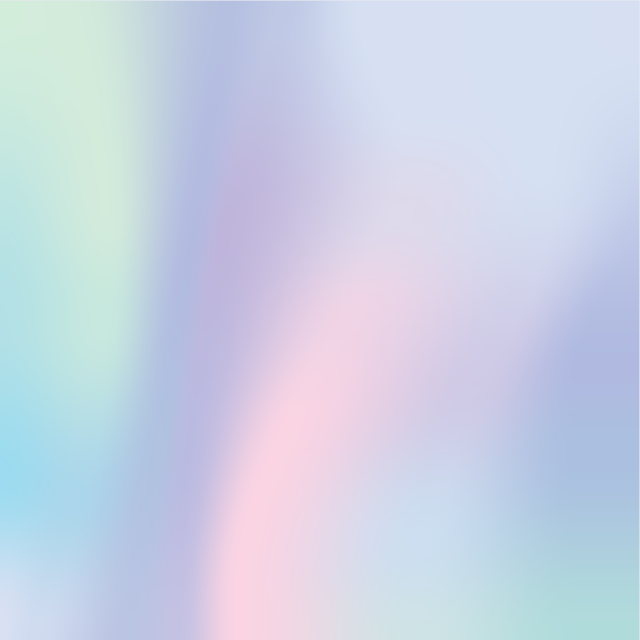
Give the GLSL for this background, as a WebGL 2 fragment shader.

```glsl
#version 300 es
precision highp float;

uniform vec2 u_resolution;
out vec4 outColor;

// Smooth vertical gradient through four colours at the given heights
vec3 ramp(float y, vec4 stops, vec3 a, vec3 b, vec3 c, vec3 d) {
    vec3 color = mix(a, b, smoothstep(stops.x, stops.y, y));
    color = mix(color, c, smoothstep(stops.y, stops.z, y));
    return mix(color, d, smoothstep(stops.z, stops.w, y));
}

void main() {
    vec2 uv = gl_FragCoord.xy / u_resolution;
    float x = uv.x;
    float y = uv.y;

    // Curved spines of the colour bands, from left to right
    float mintX = 0.17 - 0.35 * (y - 0.6) * (y - 0.6);
    float periwinkleX = 0.2 + 0.16 * y;
    float violetX = 0.28 + 0.17 * y * y;
    float pinkX = 0.37 + 0.3 * smoothstep(0.07, 0.87, y) - 0.1 * smoothstep(0.7, 1.0, y);
    float mistX = 0.65 + 0.2 * smoothstep(0.1, 0.7, y);
    float rimX = mix(0.9, 1.02, smoothstep(0.4, 0.7, y));

    // Colour of each band along its height
    vec3 aqua = ramp(y, vec4(0.03, 0.26, 0.5, 1.0),
        vec3(0.85, 0.88, 0.95), vec3(0.61, 0.86, 0.94),
        vec3(0.70, 0.88, 0.90), vec3(0.83, 0.93, 0.86));
    vec3 mint = ramp(y, vec4(0.0, 0.22, 0.5, 0.68),
        vec3(0.82, 0.86, 0.94), vec3(0.67, 0.84, 0.92),
        vec3(0.78, 0.91, 0.87), vec3(0.825, 0.92, 0.86));
    vec3 periwinkle = ramp(y, vec4(0.0, 0.3, 0.6, 1.0),
        vec3(0.73, 0.77, 0.89), vec3(0.69, 0.76, 0.88),
        vec3(0.70, 0.73, 0.88), vec3(0.71, 0.75, 0.88));
    vec3 violet = ramp(y, vec4(0.0, 0.3, 0.65, 1.0),
        vec3(0.77, 0.76, 0.89), vec3(0.73, 0.73, 0.88),
        vec3(0.75, 0.71, 0.86), vec3(0.75, 0.79, 0.90));
    vec3 pink = ramp(y, vec4(0.33, 0.5, 0.66, 0.85),
        vec3(0.98, 0.83, 0.89), vec3(0.94, 0.83, 0.90),
        vec3(0.87, 0.85, 0.92), vec3(0.84, 0.88, 0.95));
    vec3 mist = ramp(y, vec4(0.0, 0.16, 0.4, 0.75),
        vec3(0.81, 0.89, 0.90), vec3(0.80, 0.87, 0.94),
        vec3(0.81, 0.79, 0.90), vec3(0.835, 0.88, 0.95));
    vec3 rim = ramp(y, vec4(0.0, 0.3, 0.42, 0.95),
        vec3(0.69, 0.86, 0.86), vec3(0.67, 0.75, 0.88),
        vec3(0.69, 0.73, 0.88), vec3(0.84, 0.88, 0.95));

    // Sweep across, melting each band into the next
    vec3 color = mix(aqua, mint, smoothstep(0.0, mintX, x));
    color = mix(color, periwinkle, smoothstep(mintX, periwinkleX, x));
    color = mix(color, violet, smoothstep(periwinkleX, violetX, x));
    color = mix(color, pink, smoothstep(violetX, pinkX, x));
    color = mix(color, mist, smoothstep(pinkX, mistX, x));
    color = mix(color, rim, smoothstep(mistX, rimX, x));

    // Thin pale edge along the top and right
    float border = smoothstep(0.998, 1.0, max(x, y));
    color = mix(color, vec3(0.9, 0.91, 0.94), border);

    outColor = vec4(color, 1.0);
}
```
